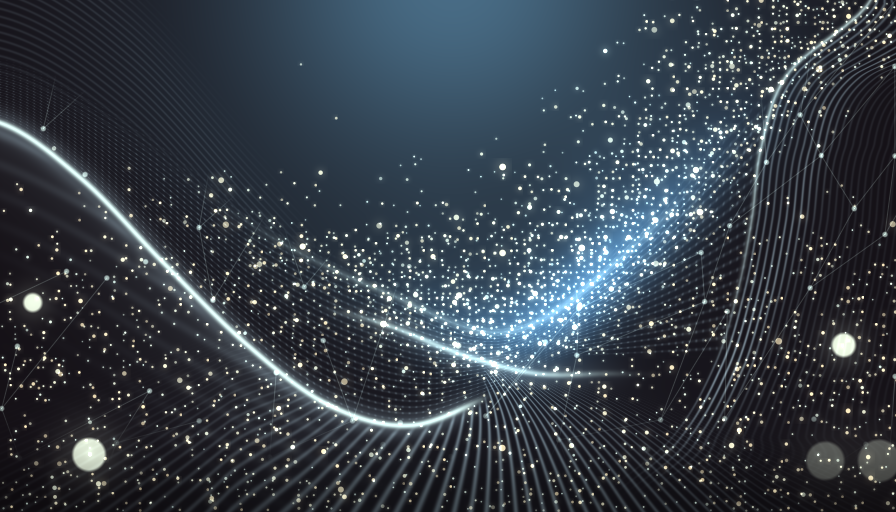
Write a WebGL 2 fragment shader that draws this background.

```glsl
#version 300 es
precision highp float;
uniform vec2 u_resolution;
out vec4 outColor;

// Palette
const vec3 INK = vec3(0.075, 0.055, 0.075), SLATE = vec3(0.135, 0.165, 0.205);
const vec3 SKY = vec3(0.15, 0.26, 0.32), BLUE = vec3(0.20, 0.38, 0.52);
const vec3 THREAD = vec3(0.42, 0.50, 0.52), PEARL = vec3(0.80, 0.92, 0.86), WARM = vec3(1.0, 0.92, 0.70);
// Ridge heights at even steps; the curtain stores x along y
const float LEFT[8] = float[8](0.76, 0.65, 0.486, 0.329, 0.21, 0.169, 0.228, 0.30);
const float STREAM[8] = float[8](0.86, 0.737, 0.555, 0.43, 0.354, 0.53, 0.795, 1.02);
const float FOLD[8] = float[8](0.45, 0.405, 0.367, 0.308, 0.27, 0.27, 0.265, 0.25);
const float CURTAIN[8] = float[8](1.15, 1.31, 1.395, 1.44, 1.468, 1.487, 1.54, 1.70);
const float LEFT_STEP = 0.16, STREAM_STEP = 0.25, FOLD_STEP = 0.15, FOLD_START = 0.45;
// Large soft lights: x, y, radius
const vec3 LIGHTS[5] = vec3[5](vec3(1.648, 0.326, 0.023), vec3(0.174, 0.112, 0.032),
  vec3(0.064, 0.409, 0.018), vec3(1.717, 0.1, 0.041), vec3(1.612, 0.1, 0.037));
const float NET_CELLS = 6.5, STAR_CELLS = 13.0, STAR_RADIUS = 0.0055;

vec3 hash3(vec2 p, float seed) {
  vec3 q = fract((p.xyx + seed * 7.13) * vec3(0.1031, 0.1030, 0.0973));
  q += dot(q, q.yxz + 33.33);
  return fract((q.xxy + q.yzz) * q.zyx);
}

// Catmull-Rom curve through eight knots
float spline(float k[8], float t) {
  t = clamp(t, 0.0, 6.999);
  int i = int(t);
  float f = fract(t), a = k[max(i - 1, 0)], b = k[i], c = k[i + 1], d = k[min(i + 2, 7)];
  return b + 0.5 * f * (c - a + f * (2.0 * a - 5.0 * b + 4.0 * c - d + f * (3.0 * (b - c) + d - a)));
}

// Signed distance to a curve, corrected for its slope
float curveDist(float k[8], float t, float v, float stepSize) {
  float slope = (spline(k, t + 0.05) - spline(k, t - 0.05)) / (0.1 * stepSize);
  return (v - spline(k, t)) / sqrt(1.0 + slope * slope);
}

// Repeated threads that blend to their mean when too fine
float threads(float u) {
  return mix(pow(0.5 + 0.5 * cos(6.28318 * u), 3.0), 0.31, smoothstep(0.3, 0.8, fwidth(u)));
}

float disc(float d, float r, float blur) { return 1.0 - smoothstep(r - blur, r + blur, d); }
float glow(float d, float width) { return exp(-d * d / (width * width)); }
float fall(float a, float b, float x) { return 1.0 - smoothstep(a, b, x); }

float segment(vec2 p, vec2 a, vec2 b) {
  vec2 ab = b - a;
  return length(p - a - ab * clamp(dot(p - a, ab) / dot(ab, ab), 0.0, 1.0));
}

float starDensity(vec2 p) {
  float h = p.y - spline(STREAM, p.x / STREAM_STEP);
  float spread = h > 0.0 ? mix(0.07, 0.29, smoothstep(0.5, 1.35, p.x)) : 0.09;
  return 0.75 * glow(h, spread) * smoothstep(0.2, 1.1, p.x) + 0.22 * fall(0.35, 0.75, p.y);
}

vec3 stars(vec2 p, float pixel) {
  vec3 sum = vec3(0.0);
  for (float layer = 0.0; layer < 4.0; layer++) {
    float cells = STAR_CELLS * pow(1.8, layer);
    vec2 id = floor(p * cells);
    vec3 rnd = hash3(id, layer + 1.0);
    vec2 pos = (id + 0.2 + 0.6 * rnd.xy) / cells;
    float r = STAR_RADIUS * pow(0.74, layer) * (0.6 + 0.6 * rnd.x), d = length(p - pos);
    float lit = step(rnd.z, starDensity(pos)) * (0.45 + 0.55 * rnd.y);
    sum += mix(PEARL, WARM, rnd.x) * lit * (disc(d, r, pixel * 0.7) + 0.12 * glow(d, r * 2.5));
  }
  return sum;
}

// Jittered nodes joined to some of their neighbours
float network(vec2 p, float pixel) {
  float sum = 0.0;
  for (int n = 0; n < 9; n++) {
    vec2 id = floor(p * NET_CELLS) + vec2(n % 3 - 1, n / 3 - 1);
    vec3 rnd = hash3(id, 9.0);
    vec2 a = (id + rnd.xy) / NET_CELLS;
    for (float j = 0.0; j < 2.0; j++) {
      vec2 other = id + vec2(j, 1.0), b = (other + hash3(other, 9.0).xy) / NET_CELLS;
      sum += step(rnd.z, 0.55) * disc(segment(p, a, b), 0.0008, pixel * 0.8) * 0.35;
    }
    sum += disc(length(p - a), 0.005, pixel);
  }
  return sum;
}

void main() {
  float pixel = 1.0 / u_resolution.y;
  vec2 p = gl_FragCoord.xy * pixel;
  float leftT = p.x / LEFT_STEP, streamT = p.x / STREAM_STEP, foldT = (p.x - FOLD_START) / FOLD_STEP;
  float left = spline(LEFT, leftT), stream = spline(STREAM, streamT), depth = spline(FOLD, foldT) - p.y;
  float dLeft = curveDist(LEFT, leftT, p.y, LEFT_STEP), dStream = curveDist(STREAM, streamT, p.y, STREAM_STEP);
  float dFold = curveDist(FOLD, foldT, p.y, FOLD_STEP), dCurtain = curveDist(CURTAIN, p.y * 7.0, p.x, 1.0 / 7.0);
  float above = smoothstep(-0.03, 0.04, dStream);

  // Backdrop and overhead glow
  vec3 color = mix(INK, SLATE, glow(p.x - 0.92, 0.75) * mix(0.35, 1.0, smoothstep(-0.2, 0.06, dStream)));
  color += SKY * glow(length((p - vec2(0.88, 1.04)) / vec2(0.40, 0.36)), 1.0);
  // Upper left drape and valley mesh
  float drape = above * fall(0.88, 1.02, p.x + 0.7 * p.y);
  color += THREAD * 0.16 * drape * threads((p.y - stream + 0.45 * p.x * p.x) * 65.0);
  float valley = smoothstep(0.0, 0.02, p.y - left) * (1.0 - above) * fall(-0.02, 0.02, dCurtain);
  float mesh = threads((p.y - left) / max(stream - left, 0.06) * 20.0);
  color += THREAD * 0.28 * valley * mesh * (0.4 + threads(p.x * 75.0));
  // Fan of threads below the fold
  float fanU = (p.x - 0.98 + 0.07 * exp(-max(depth, 0.0) * 18.0)) / (0.12 + 1.1 * max(depth, 0.0));
  float fan = smoothstep(0.0, 0.02, max(left - p.y, p.x - 0.94)) * smoothstep(0.0, 0.02, depth) * glow(fanU, 1.1);
  color += THREAD * 0.75 * fan * threads(fanU * 15.0);
  // Streaks beneath the left ridge
  float slope = smoothstep(0.0, 0.02, -dLeft) * fall(0.45, 0.9, p.x) * exp(min(dLeft, 0.0) * 9.0);
  color += THREAD * 0.22 * slope * (1.0 + threads((p.y - 0.35 * left + 0.25 * p.x) * 17.0));
  // Hanging curtain
  float curtain = smoothstep(-0.01, 0.01, dCurtain) * smoothstep(0.02, 0.3, p.y) * exp(-max(dCurtain, 0.0) * 2.5);
  float pleat = glow(dCurtain - 0.03 - 0.08 * smoothstep(0.2, 0.8, p.y), 0.03);
  float sheen = 0.18 + 0.5 * exp(-abs(dCurtain) * 14.0) + 0.45 * pleat;
  color += THREAD * curtain * sheen * threads(dCurtain * 75.0);
  color += PEARL * 0.42 * glow(dCurtain, 0.005) * smoothstep(0.2, 0.8, p.y);
  // Luminous stream and ridge edges
  color += BLUE * glow(p.x - 1.13, 0.25) * (0.85 * glow(dStream, 0.065) + 0.3 * glow(dStream - 0.05, 0.15));
  color += PEARL * 0.24 * glow(dStream, 0.008) * smoothstep(0.35, 0.8, p.x) * fall(1.1, 1.4, p.x);
  color += fall(0.88, 0.97, p.x) * (PEARL * 0.85 * glow(dLeft, 0.006) + THREAD * 0.4 * glow(dLeft, 0.025));
  float foldFade = smoothstep(0.6, 0.85, p.x) * fall(1.0, 1.3, p.x);
  color += foldFade * (PEARL * 0.6 * glow(dFold, 0.006) + THREAD * 0.3 * glow(dFold, 0.025));
  // Linked points and sparks
  color += PEARL * 0.6 * (1.0 - above) * smoothstep(0.08, 0.25, p.y) * network(p, pixel) + stars(p, pixel);
  // Foreground lights
  for (int i = 0; i < 5; i++) {
    float r = LIGHTS[i].z, d = length(p - LIGHTS[i].xy);
    color += mix(PEARL, WARM, 0.3) * (r > 0.035 ? 0.28 : 0.85) * (disc(d, r, 0.004) + 0.18 * glow(d, r * 2.0));
  }
  color *= mix(0.65, 1.0, smoothstep(0.0, 0.18, p.y));
  outColor = vec4(min(color, 1.0), 1.0);
}
```
